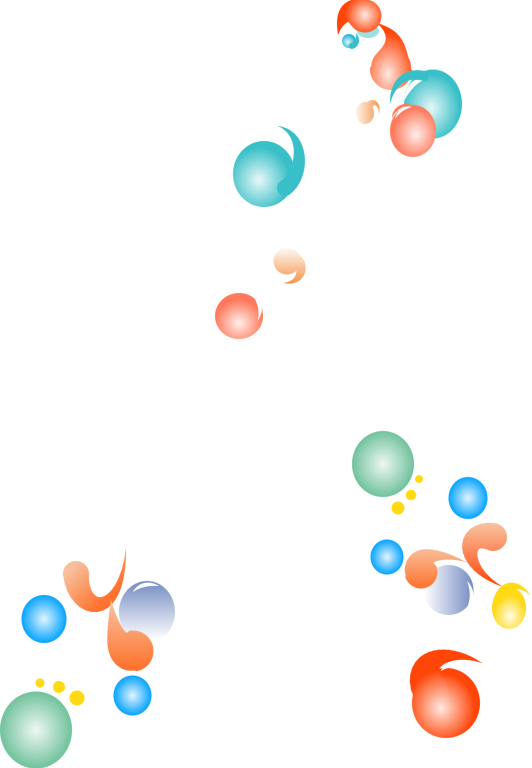
A Shadertoy shader for this background:

```glsl
#define UNITS 768.0     // layout units per canvas height
#define SEGMENTS 18     // pieces per curved tail
#define EDGE 0.75       // edge softness in pixels
#define DOTS 3          // dots per trail

const vec3 WHITE  = vec3(1.0);
const vec3 TEAL   = vec3(0.22, 0.75, 0.78);
const vec3 GREEN  = vec3(0.44, 0.76, 0.61);
const vec3 BLUE   = vec3(0.02, 0.64, 1.0);
const vec3 RED    = vec3(1.0, 0.27, 0.03);
const vec3 CORAL  = vec3(1.0, 0.48, 0.36);
const vec3 ORANGE = vec3(1.0, 0.45, 0.18);
const vec3 PEACH  = vec3(0.97, 0.75, 0.61);
const vec3 AMBER  = vec3(0.96, 0.60, 0.32);
const vec3 SLATE  = vec3(0.47, 0.56, 0.77);
const vec3 YELLOW = vec3(1.0, 0.85, 0.08);

vec2 p;         // current position, measured from the top left
float soft;     // edge width in layout units
vec3 canvas;    // colour painted so far

void paint(float d, vec3 color) {
    canvas = mix(canvas, color, 1.0 - smoothstep(-soft, soft, d));
}

float ellipse(vec2 center, vec2 radius) {
    return (length((p - center) / radius) - 1.0) * min(radius.x, radius.y);
}

vec3 glow(vec2 center, vec2 radius, vec3 rim) {
    float t = clamp(length((p - center) / radius), 0.0, 1.0);
    return mix(mix(WHITE, rim, 0.12), rim, t);
}

vec3 ramp(float x, float from, float to, vec3 a, vec3 b) {
    return mix(a, b, clamp((x - from) / (to - from), 0.0, 1.0));
}

void ball(vec2 center, vec2 radius, vec2 focus, vec3 rim) {
    paint(ellipse(center, radius), glow(center + focus, radius, rim));
}

// Distance to a cubic curve with a tapering head and a swelling belly
float hook(vec2 a, vec2 b, vec2 c, vec2 d, float head, float belly) {
    vec2 last = a;
    float lastR = head, best = 1e4;
    for (int i = 1; i <= SEGMENTS; i++) {
        float t = float(i) / float(SEGMENTS), s = 1.0 - t;
        vec2 q = s*s*s*a + 3.0*s*s*t*b + 3.0*s*t*t*c + t*t*t*d;
        float r = s * (head + 4.0 * belly * t);
        vec2 along = q - last;
        float h = clamp(dot(p - last, along) / dot(along, along), 0.0, 1.0);
        best = min(best, length(p - last - along * h) - mix(lastR, r, h));
        last = q;
        lastR = r;
    }
    return best;
}

void dotTrail(vec2 start, vec2 stride, vec2 bend, float radius) {
    for (int i = 0; i < DOTS; i++) {
        float k = float(i);
        vec2 center = start + stride * k + bend * k * (k - 1.0);
        paint(length(p - center) - radius * (1.0 - 0.2 * k), YELLOW);
    }
}

void upperCluster() {
    paint(ellipse(vec2(368, 31), vec2(11, 7)), mix(WHITE, TEAL, 0.5));
    ball(vec2(349, 41), vec2(7), vec2(-1, 1), BLUE * 0.3 + TEAL * 0.7);
    paint(hook(vec2(352, 46), vec2(358, 44), vec2(358, 38), vec2(356, 33), 3.0, 0.5), TEAL);
    float drop = hook(vec2(391, 69), vec2(391, 58), vec2(404, 38), vec2(377, 23), 21.0, 0.0);
    paint(drop, glow(vec2(388, 74), vec2(28, 42), RED));
    float cap = hook(vec2(364, 16), vec2(350, 5), vec2(340, 16), vec2(338, 35), 16.0, 0.0);
    paint(min(cap, ellipse(vec2(365, 16), vec2(16.5))), glow(vec2(365, 15), vec2(20), RED));
    ball(vec2(433, 104), vec2(29, 34.5), vec2(-2, 4), TEAL);
    paint(hook(vec2(425, 80), vec2(416, 79), vec2(408, 87), vec2(404, 101), 0.0, 2.5), WHITE);
    paint(hook(vec2(424, 76), vec2(405, 71), vec2(392, 84), vec2(390, 104), 5.0, 1.0), TEAL);
    ball(vec2(413, 131), vec2(23, 26), vec2(3, 3), CORAL);
    paint(hook(vec2(395, 119), vec2(399, 110), vec2(405, 107), vec2(412, 107), 0.0, 1.5), WHITE);
    paint(hook(vec2(392, 118), vec2(394, 109), vec2(402, 104), vec2(412, 104), 0.0, 1.5), CORAL);
    float bead = min(ellipse(vec2(365, 113), vec2(9, 11)),
        hook(vec2(369, 106), vec2(372, 100), vec2(380, 102), vec2(379, 114), 4.0, 0.0));
    paint(bead, ramp(p.x, 353.0, 379.0, WHITE, AMBER));
}

void middleCluster() {
    ball(vec2(264, 174), vec2(31, 33), vec2(-5, 6), TEAL);
    paint(hook(vec2(285, 188), vec2(303, 176), vec2(307, 134), vec2(278, 126), 8.0, 1.5), TEAL);
    float comma = min(ellipse(vec2(287, 261), vec2(13.5)),
        hook(vec2(296, 260), vec2(305, 266), vec2(302, 284), vec2(283, 283), 6.0, 1.0));
    paint(comma, ramp(p.y, 246.0, 282.0, WHITE, AMBER));
    ball(vec2(239, 316), vec2(24, 23), vec2(0, 7), CORAL);
    paint(hook(vec2(253, 296), vec2(260, 302), vec2(262, 310), vec2(258, 320), 0.0, 1.9), WHITE);
}

void rightCluster() {
    ball(vec2(383, 464), vec2(31, 33), vec2(0), GREEN);
    dotTrail(vec2(398, 508), vec2(13, -13), vec2(-2.5, -1.5), 6.5);
    ball(vec2(468, 498), vec2(19.5, 21), vec2(0), BLUE);
    ball(vec2(387, 557), vec2(16.5, 17.5), vec2(0), BLUE);
    paint(ellipse(vec2(448.5, 590), vec2(25)), ramp(p.x, 424.0, 472.0, WHITE, SLATE));
    paint(hook(vec2(467, 581), vec2(473, 590), vec2(473, 600), vec2(467, 608), 0.0, 1.8), WHITE);
    float upper = hook(vec2(493, 537), vec2(464, 529), vec2(458, 566), vec2(503, 587), 14.0, 0.5);
    paint(upper, ramp(p.y, 525.0, 585.0, PEACH, RED));
    float lower = hook(vec2(421, 572), vec2(414, 556), vec2(436, 550), vec2(466, 562), 16.5, -1.0);
    paint(lower, ramp(p.y, 548.0, 588.0, PEACH, ORANGE));
    ball(vec2(509, 608), vec2(17, 21), vec2(1, 8), YELLOW);
    paint(hook(vec2(499, 599), vec2(503, 584), vec2(518, 581), vec2(530, 595), 5.0, 1.0), YELLOW);
    ball(vec2(446, 703), vec2(34, 35), vec2(-5, 5), RED);
    paint(hook(vec2(441, 671), vec2(448, 662), vec2(463, 661), vec2(479, 665), 0.0, 3.0), WHITE);
    float crest = hook(vec2(430, 690), vec2(412, 662), vec2(446, 645), vec2(482, 663), 18.0, 0.0);
    paint(crest, glow(vec2(441, 708), vec2(34, 38), RED));
}

void leftCluster() {
    ball(vec2(44, 619), vec2(22.5, 24), vec2(0), BLUE);
    ball(vec2(132.5, 695.5), vec2(19, 20), vec2(0), BLUE);
    paint(ellipse(vec2(147, 612), vec2(28, 31)), ramp(p.y, 583.0, 640.0, SLATE, WHITE));
    paint(hook(vec2(133, 592), vec2(140, 584), vec2(149, 583), vec2(159, 586), 0.0, 2.0), WHITE);
    float upper = hook(vec2(76, 574), vec2(78, 615), vec2(122, 622), vec2(126, 548), 13.0, 0.5);
    paint(upper, ramp(p.y + p.x, 640.0, 705.0, PEACH, ORANGE));
    float lower = hook(vec2(133, 651), vec2(119, 655), vec2(113, 630), vec2(111, 600), 20.5, 0.0);
    paint(lower, ramp(p.y, 605.0, 668.0, PEACH, ORANGE));
    ball(vec2(36, 730), vec2(36, 38.5), vec2(0), GREEN);
    dotTrail(vec2(77, 698), vec2(-18, -11), vec2(-0.5, 3.5), 7.5);
}

void mainImage(out vec4 fragColor, in vec2 fragCoord) {
    float unit = UNITS / iResolution.y;
    p = vec2(fragCoord.x, iResolution.y - fragCoord.y) * unit;
    soft = EDGE * unit;
    canvas = WHITE;
    upperCluster();
    middleCluster();
    rightCluster();
    leftCluster();
    fragColor = vec4(canvas, 1.0);
}
```
